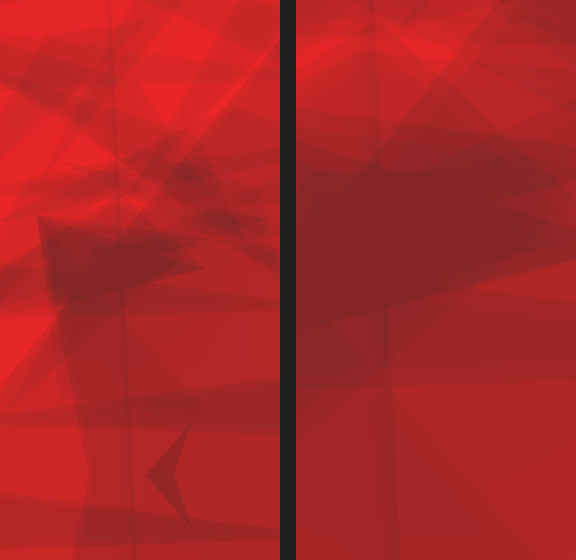
Left: the whole. Right: its middle third, enlarged.
A Shadertoy shader for this background:

```glsl
// Overlapping translucent red facets, bright above and darker towards the centre and base.

const float BRIGHT = 0.905;      // red level of the bare ground
const float DARKEST = 0.52;      // lower limit of the red level
const float UNDERTONE = 0.15;    // constant green and blue
const float EDGE = 0.0016;       // half width of the smoothed edges
const float GHOST = 0.011;       // offset of the paler rim inside a facet
const float SLOPE_SHADE = 0.13;
const float BODY_SHADE = 0.12;
const float CORE_SHADE = 0.13;
const float FOLD_SHADE = 0.10;
const float SHARD_SHADE = 0.075;
const float SEAM_SHADE = 0.09;
const float CHEVRON_SHADE = 0.15;
const int FOLDS = 5;
const int SHARDS = 14;

float cross2(vec2 a, vec2 b) { return a.x * b.y - a.y * b.x; }

// Signed distance to the line a-b, positive on its left
float leftOf(vec2 p, vec2 a, vec2 b) {
    return cross2(normalize(b - a), p - a);
}

// Positive inside the triangle, for either winding
float triangle(vec2 p, vec2 a, vec2 b, vec2 c) {
    float w = sign(cross2(b - a, c - a));
    return min(w * leftOf(p, a, b), min(w * leftOf(p, b, c), w * leftOf(p, c, a)));
}

float fill(float d) { return smoothstep(-EDGE, EDGE, d); }

// Light left after passing one facet with a paler rim
float facet(float d, float shade) {
    return 1.0 - shade * mix(fill(d), fill(d - GHOST), 0.3);
}

// Shallow wedges whose apex alternates between the two sides
float folds(vec2 p) {
    float light = 1.0;
    for (int i = 0; i < FOLDS; i++) {
        float k = float(i);
        float side = mod(k, 2.0) * 2.0 - 1.0;
        float y = 0.06 + 0.205 * k;
        vec2 apex = vec2(0.25 - side * 0.36, y - 0.02);
        vec2 low = vec2(0.25 + side * 0.36, y - 0.045);
        vec2 high = vec2(0.25 + side * 0.36, y + 0.075);
        float shade = FOLD_SHADE * mix(1.15, 0.6, k / float(FOLDS - 1));
        light *= facet(triangle(p, apex, low, high), shade);
    }
    return light;
}

// Long slivers spread over the upper part in three main directions
float shards(vec2 p) {
    float light = 1.0;
    for (int i = 0; i < SHARDS; i++) {
        float k = float(i);
        vec3 r = fract(k * vec3(0.618, 0.755, 0.57) + vec3(0.2, 0.1, 0.4));
        vec2 centre = vec2(0.5 * r.y, mix(0.38, 1.04, r.x));
        float kind = mod(k, 3.0);
        float angle = (kind < 0.5 ? 0.82 : kind < 1.5 ? -0.55 : 0.2) + 0.25 * (r.z - 0.5);
        vec2 along = vec2(cos(angle), sin(angle));
        vec2 across = vec2(-along.y, along.x);
        float reach = mix(0.2, 0.45, r.z);
        float width = mix(0.04, 0.14, fract(r.z * 7.0));
        vec2 tip = centre + along * reach;
        vec2 tail = centre - along * reach;
        vec2 shoulder = centre + across * width + along * reach * 0.4;
        light *= facet(triangle(p, tail, tip, shoulder), SHARD_SHADE);
    }
    return light;
}

// Tall plane with a bent left flank under a gently falling roof
float body(vec2 p) {
    float flank = p.y > 0.15 ? 0.065 + 0.2 * (0.616 - p.y) : 0.158 - 0.2 * (0.15 - p.y);
    float roof = 0.616 - 0.135 * (p.x - 0.065);
    return min((p.x - flank) * 0.98, (roof - p.y) * 0.99);
}

// Mirrored arrow pointing left
float chevron(vec2 p) {
    vec2 q = vec2(p.x, abs(p.y - 0.151));
    return triangle(q, vec2(0.234, -0.03), vec2(0.3, -0.03), vec2(0.342, 0.094));
}

void mainImage(out vec4 fragColor, in vec2 fragCoord) {
    vec2 p = fragCoord / iResolution.y;
    float tone = BRIGHT;

    // Large planes: long diagonal, body and its inner flank
    vec2 peak = vec2(0.065, 0.616);
    vec2 corner = vec2(0.384, 0.25);
    tone *= facet(-leftOf(p, vec2(0.0, 0.31), vec2(0.5, 0.93)), SLOPE_SHADE);
    tone *= facet(body(p), BODY_SHADE);
    tone *= facet(triangle(p, peak, corner, vec2(0.105, 0.29)), 0.06);

    // Dark core with a wider veil around it
    vec2 beak = vec2(0.365, 0.52);
    tone *= facet(triangle(p, peak, beak, vec2(0.09, 0.45)), CORE_SHADE);
    tone *= facet(triangle(p, vec2(0.215, 0.655), beak, vec2(-0.2, 0.39)), 0.09);

    tone *= folds(p) * shards(p);
    tone *= 1.0 - CHEVRON_SHADE * fill(chevron(p));

    // Near-vertical crease: sharp on the right, fading to the left
    float crease = 0.244 - 0.047 * p.y - p.x;
    tone *= 1.0 - SEAM_SHADE * fill(crease) * exp(-max(crease, 0.0) / 0.008);

    // Faint drift inside the flat areas
    tone += 0.006 * (sin(p.x * 9.0 + p.y * 5.0) + sin(p.y * 13.0 - p.x * 7.0));

    fragColor = vec4(clamp(tone, DARKEST, 0.92), vec2(UNDERTONE), 1.0);
}
```
